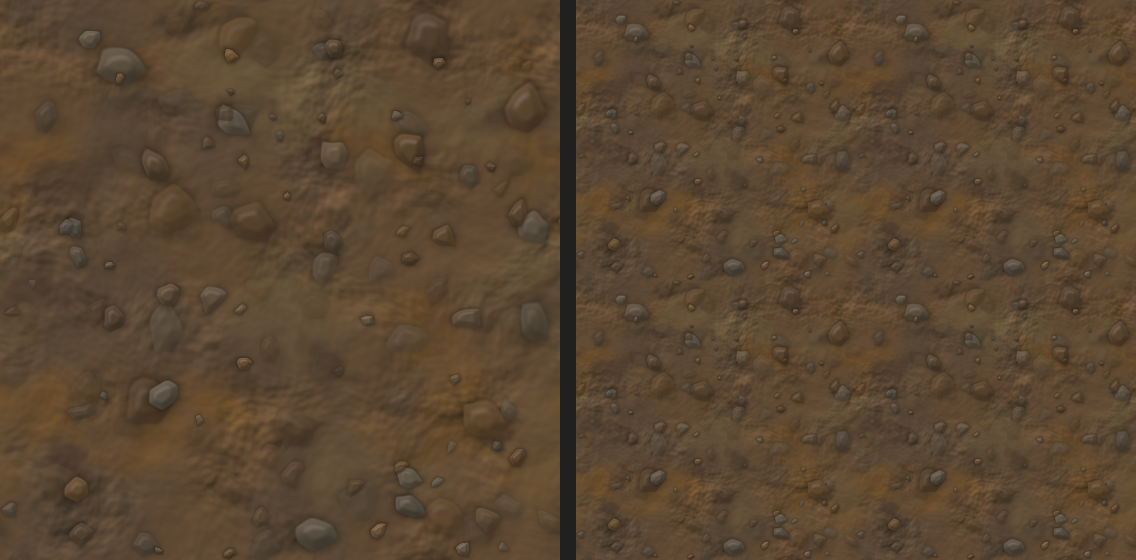
Left: one tile. Right: repeated 2 by 2.
Reproduce this texture procedurally as a WebGL 1 fragment shader.

```glsl
precision highp float;
// Painted muddy ground with faceted pebbles, some half buried, as a seamless tile.
// Wrapped gradient noise tints and embosses the mud; jittered grids scatter
// rounded polygons that are shaded by their facet normals.
uniform vec2 u_resolution;

const float TAU = 6.28319;
const vec2 LIGHT = vec2(-0.45, 0.89);
const vec3 DARK_MUD = vec3(0.29, 0.225, 0.17);
const vec3 UMBER = vec3(0.35, 0.28, 0.21);
const vec3 BROWN = vec3(0.38, 0.29, 0.20);
const vec3 OCHRE = vec3(0.43, 0.31, 0.16);
const vec3 CLAY = vec3(0.41, 0.34, 0.23);
const vec3 SLATE = vec3(0.37, 0.34, 0.29);
const vec3 SHEEN = vec3(0.60, 0.53, 0.50);

vec2 hash2(vec2 p) {
  vec3 q = fract(p.xyx * vec3(0.1031, 0.1030, 0.0973));
  q += dot(q, q.yzx + 33.33);
  return fract((q.xx + q.yz) * q.zy);
}

mat2 rotation(float angle) {
  float c = cos(angle), s = sin(angle);
  return mat2(c, s, -s, c);
}

// Gradient noise that repeats every `period` cells.
float corner(vec2 cell, vec2 offset, float period) {
  float angle = TAU * hash2(mod(cell, period) + period * 3.7).x;
  return dot(vec2(cos(angle), sin(angle)), offset);
}

float noise(vec2 uv, float period) {
  vec2 p = uv * period, cell = floor(p), f = p - cell;
  vec2 w = f * f * f * (f * (f * 6.0 - 15.0) + 10.0);
  vec2 e = vec2(1.0, 0.0);
  float low = mix(corner(cell, f, period), corner(cell + e, f - e, period), w.x);
  float high = mix(corner(cell + e.yx, f - e.yx, period),
                   corner(cell + 1.0, f - 1.0, period), w.x);
  return mix(low, high, w.y);
}

float fbm(vec2 uv, float period) {
  float sum = 0.0, gain = 1.0;
  for (int i = 0; i < 4; i++) {
    sum += gain * noise(uv, period);
    period *= 2.0;
    gain *= 0.5;
  }
  return sum;
}

// Mud: broad stains of colour with soft embossed strokes.
vec3 mud(vec2 uv) {
  vec2 warped = uv + 0.035 * vec2(noise(uv, 5.0), noise(uv, 7.0));
  vec3 color = mix(BROWN, UMBER, smoothstep(-0.15, 0.35, fbm(warped, 3.0)));
  color = mix(color, OCHRE, 0.75 * smoothstep(0.08, 0.6, fbm(warped + 0.37, 4.0)));
  color = mix(color, CLAY, 0.7 * smoothstep(0.05, 0.6, fbm(warped + 0.61, 3.0)));
  color = mix(color, DARK_MUD, 0.7 * smoothstep(0.25, 0.6, fbm(warped + 0.19, 5.0)));
  float emboss = fbm(warped, 9.0) - fbm(warped + 0.004 * LIGHT, 9.0);
  float patches = smoothstep(-0.2, 0.4, noise(uv + 0.5, 6.0));
  return color * (1.0 + emboss * mix(0.6, 2.4, patches));
}

// Rounded polygon of radius one: xy is the facet normal, z the distance.
vec3 facets(vec2 p, vec2 seed, float sharpness) {
  vec3 sum = vec3(0.0);
  for (int k = 0; k < 6; k++) {
    vec2 rnd = hash2(seed + 7.31 * float(k + 1));
    float angle = TAU * (float(k) + 0.7 * rnd.x) / 6.0;
    vec2 dir = vec2(cos(angle), sin(angle));
    sum += vec3(dir, 1.0) * exp(sharpness * (dot(p, dir) - mix(0.65, 1.0, rnd.y)));
  }
  return vec3(sum.xy / sum.z, log(sum.z) / sharpness);
}

// Lays one pebble and its contact shadow; `light` is in the pebble's own frame.
vec3 pebble(vec3 ground, vec2 p, vec2 seed, vec2 light, float opacity) {
  vec2 tone = hash2(seed + 11.9);
  vec3 facet = facets(p, seed, 12.0);
  float d = facet.z, lit = dot(facet.xy, light);
  float side = smoothstep(-0.58, -0.3, d);
  float ridge = exp(-pow(abs(d + 0.38) / 0.12, 2.0));
  float rim = exp(-pow(abs(d + 0.1) / 0.1, 2.0));
  vec3 color = mix(mix(BROWN, OCHRE, 0.6 * tone.y), SLATE, smoothstep(0.2, 0.9, tone.x));
  color *= mix(0.85, 1.1, tone.y) * (1.0 + side * (0.24 * lit - 0.08));
  color = mix(color, SHEEN, 0.5 * ridge * smoothstep(-0.1, 1.0, lit));
  color = mix(color, SHEEN, 0.16 * rim * smoothstep(-0.5, 0.8, lit));
  float shadow = exp(-4.5 * max(d, 0.0)) * (1.0 - smoothstep(1.4, 2.0, length(p)));
  ground *= 1.0 - 0.36 * opacity * shadow;
  return mix(ground, color, opacity * (1.0 - smoothstep(-0.07, 0.07, d)));
}

// Scatters pebbles on a wrapped grid; `share` is the part of cells in use.
vec3 scatter(vec3 ground, vec2 uv, float cells, float radius, float share, float opacity) {
  vec2 home = floor(uv * cells);
  for (int i = 0; i < 9; i++) {
    vec2 cell = home + vec2(mod(float(i), 3.0), floor(float(i) / 3.0)) - 1.0;
    vec2 seed = mod(cell, cells) + cells * 4.3;
    vec2 rnd = hash2(seed + 2.1), size = hash2(seed + 23.0);
    vec2 center = (cell + mix(vec2(0.12), vec2(0.88), hash2(seed))) / cells;
    mat2 turn = rotation(TAU * rnd.y);
    vec2 p = turn * (uv - center) / (radius * mix(0.55, 1.0, size.x));
    p.y *= mix(1.0, 1.55, size.y);
    float cover = opacity * mix(0.35, 1.0, hash2(seed + 31.0).x);
    if (rnd.x < share && length(p) < 2.0)
      ground = pebble(ground, p, seed, turn * LIGHT, cover);
  }
  return ground;
}

void main() {
  vec2 uv = gl_FragCoord.xy / u_resolution;
  vec2 wobbly = uv + 0.006 * vec2(noise(uv, 24.0), noise(uv + 0.43, 24.0));
  vec3 color = scatter(mud(uv), wobbly, 8.0, 0.045, 0.65, 0.35);
  color = scatter(color, wobbly, 6.0, 0.052, 0.5, 0.85);
  color = scatter(color, wobbly, 9.0, 0.032, 0.4, 0.9);
  gl_FragColor = vec4(scatter(color, wobbly, 13.0, 0.016, 0.25, 1.0), 1.0);
}
```
